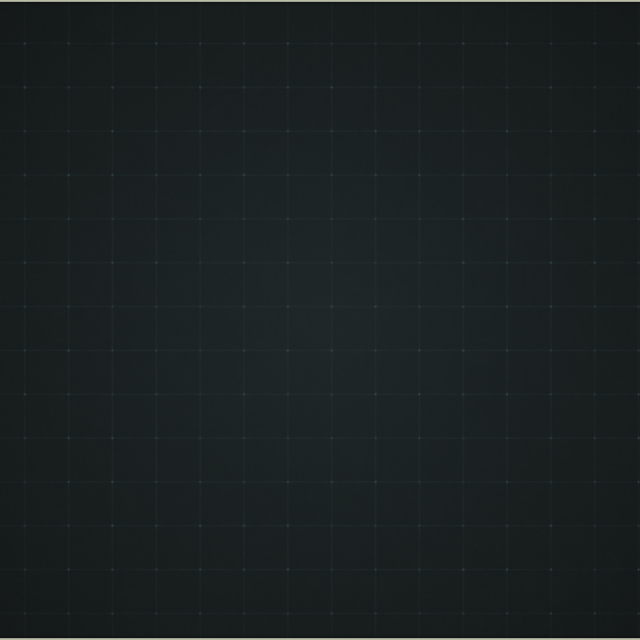
Write a WebGL 2 fragment shader that draws this pattern.

```glsl
#version 300 es
precision highp float;

uniform vec2 u_resolution;
out vec4 fragColor;

const float CELL = 0.0685;
const vec2 GRID_ORIGIN = vec2(0.0388, 0.0415);
const vec3 CENTRE_COLOR = vec3(0.123, 0.152, 0.154);
const vec3 CORNER_COLOR = vec3(0.077, 0.094, 0.094);
const vec3 LINE_COLOR = vec3(0.20, 0.27, 0.28);
const vec3 NODE_COLOR = vec3(0.27, 0.38, 0.39);
const vec3 BORDER_COLOR = vec3(0.73, 0.74, 0.66);

float hash(vec2 p) {
    return fract(sin(dot(p, vec2(127.1, 311.7))) * 43758.5453);
}

float valueNoise(vec2 p) {
    vec2 i = floor(p);
    vec2 f = fract(p);
    f = f * f * (3.0 - 2.0 * f);
    float low = mix(hash(i), hash(i + vec2(1.0, 0.0)), f.x);
    float high = mix(hash(i + vec2(0.0, 1.0)), hash(i + vec2(1.0)), f.x);
    return mix(low, high, f.y);
}

// Signed offset to the nearest grid line on each axis
vec2 gridOffset(vec2 p, vec2 origin, float cell) {
    return (fract((p - origin) / cell + 0.5) - 0.5) * cell;
}

float stroke(float dist, float halfWidth, float blur) {
    return 1.0 - smoothstep(halfWidth - blur, halfWidth + blur, dist);
}

vec3 vignette(vec2 p, vec3 inner, vec3 outer) {
    float fall = pow(length(p - 0.5) / 0.71, 1.2);
    return mix(inner, outer, clamp(fall, 0.0, 1.0));
}

void main() {
    vec2 uv = gl_FragCoord.xy / u_resolution;
    float pixel = 1.0 / min(u_resolution.x, u_resolution.y);

    // Dark ground with fine and soft grain
    vec3 color = vignette(uv, CENTRE_COLOR, CORNER_COLOR);
    float grain = valueNoise(uv * 300.0) - 0.5;
    float mottling = valueNoise(uv * 45.0 + 17.0) - 0.5;
    color += grain * 0.006 + mottling * 0.003;

    // Faint lines, uneven in strength along their length
    vec2 offset = abs(gridOffset(uv, GRID_ORIGIN, CELL));
    float blur = max(pixel, 0.0012);
    float lines = max(stroke(offset.x, 0.0012, blur), stroke(offset.y, 0.0012, blur));
    float wear = mix(0.65, 1.15, valueNoise(uv * 110.0 + 5.0));
    float light = mix(1.0, 0.7, smoothstep(0.3, 0.7, length(uv - 0.5)));
    color = mix(color, LINE_COLOR, lines * wear * light * 0.16);

    // Small brighter nodes at the crossings
    vec2 node = floor((uv - GRID_ORIGIN) / CELL + 0.5);
    float glow = stroke(length(offset), 0.0018, max(pixel, 0.0016));
    float strength = mix(0.22, 0.45, hash(node));
    color = mix(color, NODE_COLOR, glow * strength);

    // Pale strips along the top and bottom, with a thin shade inside
    float edge = min(uv.y, 1.0 - uv.y);
    color *= 1.0 - 0.25 * stroke(edge, 0.006, 0.002);
    color = mix(color, BORDER_COLOR, stroke(edge, 0.0029, max(pixel * 0.7, 0.001)));

    fragColor = vec4(color, 1.0);
}
```
